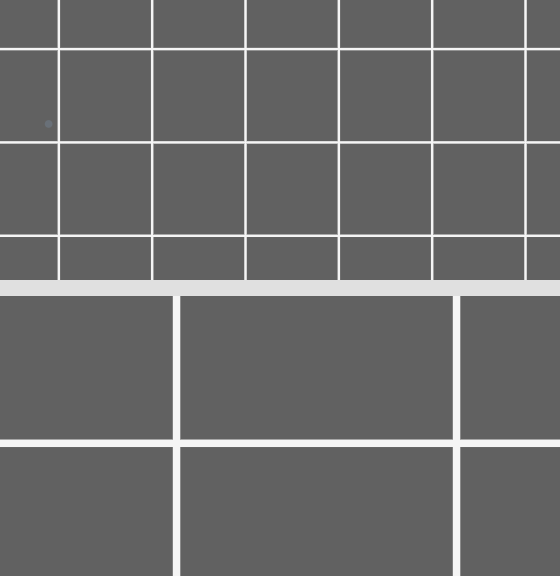
Top: the whole. Bottom: its middle third, enlarged.
This pattern is drawn by a WebGL 2 fragment shader. Its source:

```glsl
#version 300 es
precision highp float;

uniform vec2 u_resolution;
out vec4 fragColor;

const float ROWS = 3.0;                       // cells per canvas height
const vec2 LINE_OFFSET = vec2(0.6305, 0.474); // line position inside a cell
const float LINE_WIDTH = 0.0268;              // in cells
const vec2 SPOT_CENTER = vec2(0.521, 1.672);  // in cells
const float SPOT_RADIUS = 0.041;              // in cells

const vec3 TILE_GREY = vec3(0.38);
const vec3 LINE_WHITE = vec3(0.96);
const vec3 SPOT_BLUE_GREY = vec3(0.41, 0.44, 0.47);

// Smooth coverage of a shape from its signed distance
float coverage(float dist, float pixel) {
    return clamp(0.5 - dist / pixel, 0.0, 1.0);
}

// Signed distance to the nearest line of a unit-spaced set
float lineDistance(float coord, float offset, float width) {
    return abs(fract(coord - offset + 0.5) - 0.5) - 0.5 * width;
}

float gridMask(vec2 p, vec2 offset, float width, float pixel) {
    float vertical = coverage(lineDistance(p.x, offset.x, width), pixel);
    float horizontal = coverage(lineDistance(p.y, offset.y, width), pixel);
    return max(vertical, horizontal);
}

float discMask(vec2 p, vec2 center, float radius, float pixel) {
    return coverage(length(p - center) - radius, pixel);
}

void main() {
    float pixel = ROWS / u_resolution.y;
    vec2 cellPos = gl_FragCoord.xy * pixel;

    // Plain tiles with one faint spot
    float spot = discMask(cellPos, SPOT_CENTER, SPOT_RADIUS, pixel);
    vec3 color = mix(TILE_GREY, SPOT_BLUE_GREY, spot);

    // Light grid lines
    float grid = gridMask(cellPos, LINE_OFFSET, LINE_WIDTH, pixel);
    color = mix(color, LINE_WHITE, grid);

    fragColor = vec4(color, 1.0);
}
```
